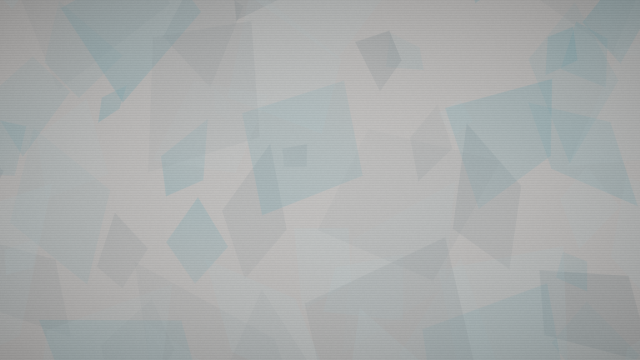
This background is drawn by a Shadertoy shader. Its source:

```glsl
// Overlapping translucent kites in teal, grey and pale tints on a warm grey
// ground. A loop blends hashed, tilted kites; a vignette, fine horizontal
// lines and faint grain finish the surface.

#define KITES 66
#define SEED 17.0
#define SIZE_MIN 0.045
#define SIZE_MAX 0.33
#define TILT 0.85
#define OPACITY_MIN 0.13
#define OPACITY_MAX 0.36
#define VIGNETTE 0.115
#define LINE_COUNT 144.0
#define LINE_DEPTH 0.012
#define GRAIN 0.010

const vec3 GROUND = vec3(0.750, 0.745, 0.740);
const vec3 TEAL   = vec3(0.470, 0.670, 0.710);
const vec3 SLATE  = vec3(0.560, 0.600, 0.615);
const vec3 PALE   = vec3(0.730, 0.785, 0.795);

// Four random values from one number
vec4 hash41(float n) {
    vec4 q = fract(vec4(n) * vec4(0.1031, 0.1030, 0.0973, 0.1099));
    q += dot(q, q.wzxy + 33.33);
    return fract((q.xxyz + q.yzzw) * q.zywx);
}

float hash21(vec2 p) {
    vec3 q = fract(vec3(p.xyx) * 0.1031);
    q += dot(q, q.yzx + 33.33);
    return fract((q.x + q.y) * q.z);
}

// Signed edge distance of a kite; reach = right, top, left, bottom
float kiteDistance(vec2 p, vec4 reach) {
    vec2 r = vec2(p.x > 0.0 ? reach.x : reach.z, p.y > 0.0 ? reach.y : reach.w);
    return (dot(abs(p) / r, vec2(1.0)) - 1.0) * r.x * r.y / length(r);
}

// Share of teal around the two coloured clusters
float tealChance(vec2 p, float aspect) {
    vec2 left  = p - vec2(0.11 * aspect, 0.70);
    vec2 right = p - vec2(0.73 * aspect, 0.70);
    return 0.18 + 0.55 * exp(-9.0 * dot(left, left)) + 0.55 * exp(-12.0 * dot(right, right));
}

vec3 blendKites(vec3 color, vec2 pos, float aspect) {
    float soft = 0.8 / iResolution.y;
    for (int i = 0; i < KITES; i++) {
        float id = float(i) + SEED;
        vec4 shape = hash41(id * 3.0 + 1.0);
        vec4 look  = hash41(id * 3.0 + 2.0);
        vec4 place = hash41(id * 3.0 + 3.0);

        // Evenly spread centre with jitter, reaching past the border
        vec2 spread = fract(id * vec2(0.7549, 0.5698)) + 0.12 * (place.xy - 0.5);
        vec2 center = mix(vec2(-0.15), vec2(aspect + 0.15, 1.15), spread);

        // Tilted, slightly sheared local frame
        float angle = (place.z * 2.0 - 1.0) * TILT;
        float c = cos(angle), s = sin(angle);
        vec2 p = mat2(c, -s, s, c) * (pos - center);
        p.x += p.y * (place.w - 0.5) * 0.6;

        float size = mix(SIZE_MIN, SIZE_MAX, pow(look.x, 1.5));
        vec4 reach = size * mix(vec4(0.45, 0.65, 0.45, 0.65), vec4(1.1, 1.5, 1.1, 1.5), shape);
        float cover = smoothstep(soft, -soft, kiteDistance(p, reach));

        // Tint, with opacity fading along the long axis
        float pick = look.y;
        float teal = tealChance(center, aspect);
        vec3 tint = pick < teal ? TEAL : (pick < mix(teal, 1.0, 0.52) ? SLATE : PALE);
        float along = clamp((p.y + reach.w) / (reach.y + reach.w), 0.0, 1.0);
        float fade = mix(0.55, 1.0, look.w > 0.5 ? along : 1.0 - along);
        color = mix(color, tint, cover * fade * mix(OPACITY_MIN, OPACITY_MAX, look.z));
    }
    return color;
}

void mainImage(out vec4 fragColor, in vec2 fragCoord) {
    vec2 uv = fragCoord / iResolution.xy;
    float aspect = iResolution.x / iResolution.y;
    vec2 pos = vec2(uv.x * aspect, uv.y);

    vec3 color = blendKites(GROUND, pos, aspect);

    // Darker toward the corners
    vec2 fromCenter = uv * 2.0 - 1.0;
    color *= 1.0 - VIGNETTE * dot(fromCenter, fromCenter);

    // Fine lines and grain
    color += LINE_DEPTH * sin(6.2832 * LINE_COUNT * uv.y);
    color += GRAIN * (hash21(floor(pos * LINE_COUNT * 2.0)) - 0.5);

    fragColor = vec4(clamp(color, 0.0, 1.0), 1.0);
}
```
